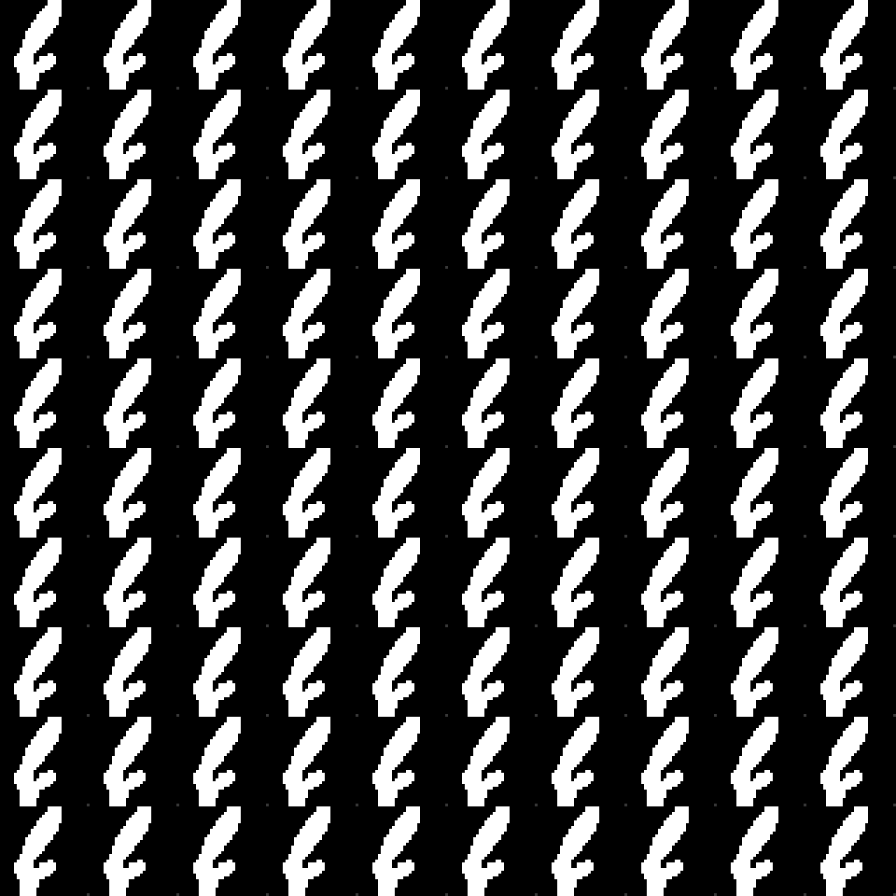
Write a Shadertoy shader that draws this pattern.

```glsl
// A 10 x 10 grid of white slanted brush marks on black, with a faint dot per cell.
// One polygon mark is sampled on a coarse texel grid for stepped edges, and the
// texels are blended over one screen pixel. Whole repeats make the canvas tile.

#define REPEATS 10.0      // cells across and down
#define TEXELS 32.0       // steps across one cell
#define INK vec3(1.0)
#define GROUND vec3(0.0)
#define DOT_LEVEL 0.22    // brightness of the corner dot
#define CORNERS 23

// Outline of the mark in cell units, clockwise from the top of the long stroke
const vec2 outline[CORNERS] = vec2[CORNERS](
    vec2(0.57, 1.01), vec2(0.685, 1.01), vec2(0.685, 0.83), vec2(0.645, 0.73),
    vec2(0.56, 0.61), vec2(0.455, 0.477), vec2(0.375, 0.38), vec2(0.365, 0.28),
    vec2(0.41, 0.29), vec2(0.45, 0.37), vec2(0.575, 0.40), vec2(0.64, 0.375),
    vec2(0.64, 0.30), vec2(0.575, 0.245), vec2(0.44, 0.175), vec2(0.40, 0.005),
    vec2(0.222, 0.005), vec2(0.222, 0.174), vec2(0.145, 0.28), vec2(0.145, 0.36),
    vec2(0.222, 0.42), vec2(0.30, 0.65), vec2(0.425, 0.85));

// Even-odd crossing test against the outline
bool insideMark(vec2 p) {
    bool inside = false;
    vec2 a = outline[CORNERS - 1];
    for (int i = 0; i < CORNERS; i++) {
        vec2 b = outline[i];
        if ((a.y > p.y) != (b.y > p.y) &&
            p.x < a.x + (b.x - a.x) * (p.y - a.y) / (b.y - a.y)) inside = !inside;
        a = b;
    }
    return inside;
}

// Brightness of one texel, addressed by its whole-number position
float texelLevel(vec2 texel) {
    texel = mod(texel, REPEATS * TEXELS);
    vec2 local = mod(texel, TEXELS);
    vec2 p = (local + 0.5) / TEXELS;
    bool ink = insideMark(p);

    // The lowest row has a shallower notch
    vec2 fromNotch = abs(p - vec2(0.40, 0.28));
    ink = ink || (texel.y < TEXELS && fromNotch.x < 0.05 && fromNotch.y < 0.045);

    // Dot in the lower right corner of the cell
    bool dotTexel = local.x > TEXELS - 1.5 && local.y < 0.5;
    return ink ? 1.0 : (dotTexel ? DOT_LEVEL : 0.0);
}

void mainImage(out vec4 fragColor, in vec2 fragCoord) {
    vec2 grid = fragCoord / iResolution.xy * REPEATS * TEXELS - 0.5;
    vec2 base = floor(grid);

    // Blend neighbouring texels only across the width of a screen pixel
    vec2 pixel = min(REPEATS * TEXELS / iResolution.xy, 1.0);
    vec2 blend = clamp((grid - base - 0.5) / pixel + 0.5, 0.0, 1.0);
    float lower = mix(texelLevel(base), texelLevel(base + vec2(1.0, 0.0)), blend.x);
    float upper = mix(texelLevel(base + vec2(0.0, 1.0)), texelLevel(base + 1.0), blend.x);

    fragColor = vec4(mix(GROUND, INK, mix(lower, upper, blend.y)), 1.0);
}
```
